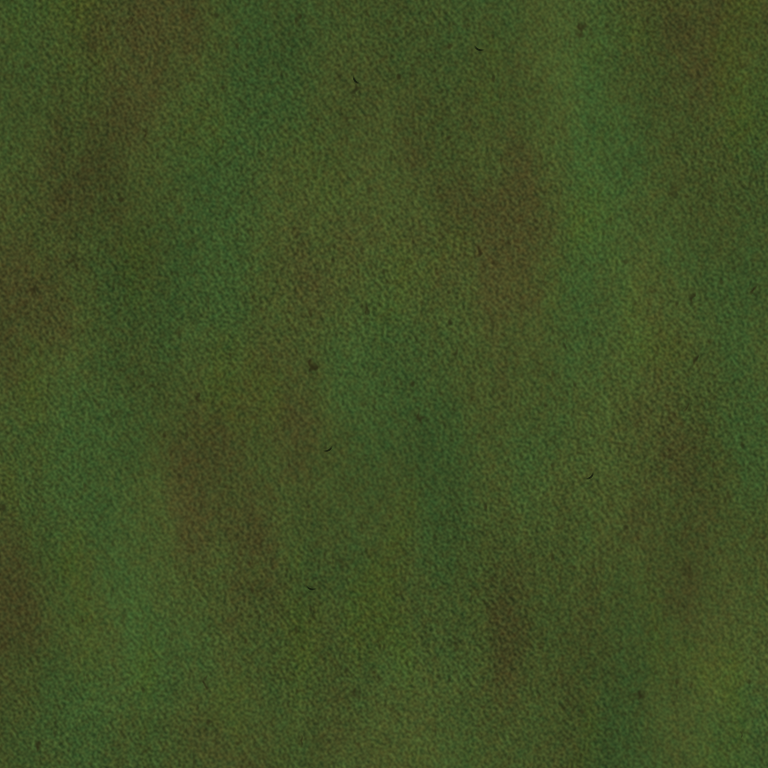
Write a Shadertoy shader that draws this texture.

```glsl
// Mossy green plaster: faint vertically drawn stains of green, olive and brown,
// under a very fine gritty grain with a slight lean of relief down to the right.
// Small pits, soft dark specks and a few thin curved nicks are scattered over it.

const vec3 OLIVE = vec3(0.258, 0.309, 0.146);
const vec3 GREEN = vec3(0.231, 0.318, 0.153);
const vec3 BROWN = vec3(0.266, 0.272, 0.137);
const vec3 MOSS  = vec3(0.268, 0.334, 0.126);
const vec3 SPECK = vec3(0.155, 0.140, 0.070);
const vec3 NICK  = vec3(0.060, 0.080, 0.040);

const vec2  STAIN_SCALE = vec2(5.2, 2.6);     // stains run longer upward
const vec2  GRAIN_DIR = vec2(0.62, -0.785);
const vec2  GRAIN_SCALE = vec2(145.0, 195.0); // along and across the lean
const float GRIT_SCALE = 225.0;
const vec2  LIGHT_STEP = vec2(0.0006, 0.0019); // along and across the lean
const float RELIEF = 0.21;
const float GRIT = 0.30;
const float SHADE = 0.13;
const float MOTTLE = 0.08;
const float TINT = 0.022;
const float SPECK_CELLS = 14.0;
const float SPECK_CHANCE = 0.17;
const float NICK_CELLS = 6.0;
const float NICK_CHANCE = 0.10;

// Integer hash giving two values from 0 to 1
vec2 hash2(vec2 cell) {
    uvec2 q = uvec2(ivec2(cell)) * uvec2(1597334673u, 3812015801u);
    uint n = (q.x ^ q.y) * 1597334673u;
    n = (n ^ (n >> 15u)) * 2246822519u;
    n ^= n >> 13u;
    return vec2(n & 65535u, n >> 16u) / 65535.0;
}

vec2 gradientAt(vec2 cell) {
    float angle = 6.2831853 * hash2(cell).x;
    return vec2(cos(angle), sin(angle));
}

float gradientNoise(vec2 p) {
    vec2 i = floor(p), f = p - i;
    vec2 u = f * f * f * (f * (f * 6.0 - 15.0) + 10.0);
    vec2 e = vec2(1.0, 0.0);
    float low = mix(dot(gradientAt(i), f), dot(gradientAt(i + e), f - e), u.x);
    float high = mix(dot(gradientAt(i + e.yx), f - e.yx),
                     dot(gradientAt(i + 1.0), f - 1.0), u.x);
    return mix(low, high, u.y);
}

float fbm(vec2 p) {
    float sum = 0.0, gain = 1.0;
    for (int i = 0; i < 6; i++) {
        sum += gain * gradientNoise(p);
        p = mat2(1.98, 0.2, -0.2, 1.98) * p + 17.3;
        gain *= 0.57;
    }
    return sum;
}

// Height of the leaning grain, in coordinates along and across it
float surface(vec2 p) {
    return gradientNoise(p * GRAIN_SCALE) + 0.6 * gradientNoise(p * GRAIN_SCALE * 0.55 + 70.0);
}

// Soft upright specks, one at most in each cell
float specks(vec2 uv) {
    vec2 p = uv * SPECK_CELLS, cell = floor(p);
    vec2 spot = hash2(cell + 301.0), trait = hash2(cell + 707.0);
    vec2 d = p - cell - mix(vec2(0.25), vec2(0.75), spot);
    d += 0.12 * vec2(gradientNoise(uv * 120.0), gradientNoise(uv * 120.0 + 31.0));
    vec2 radius = mix(vec2(0.05, 0.09), vec2(0.11, 0.24), trait.y);
    float body = 1.0 - smoothstep(0.0, 1.0, length(d / radius));
    return body * step(trait.x, SPECK_CHANCE) * mix(0.35, 0.75, spot.x);
}

// Thin short arcs, one at most in each cell
float nicks(vec2 uv) {
    vec2 p = uv * NICK_CELLS, cell = floor(p);
    vec2 spot = hash2(cell + 83.0), trait = hash2(cell + 149.0);
    vec2 d = p - cell - mix(vec2(0.2), vec2(0.8), spot);
    float angle = mix(-1.2, 1.2, trait.y);
    d = mat2(cos(angle), sin(angle), -sin(angle), cos(angle)) * d;
    float line = abs(d.y - 9.0 * d.x * d.x);
    float stroke = 1.0 - smoothstep(0.002, 0.012, line);
    float ends = 1.0 - smoothstep(0.01, 0.05, abs(d.x));
    return stroke * ends * step(trait.x, NICK_CHANCE);
}

void mainImage(out vec4 fragColor, in vec2 fragCoord) {
    vec2 uv = fragCoord / iResolution.xy;
    vec2 leaned = vec2(dot(uv, GRAIN_DIR), dot(uv, vec2(-GRAIN_DIR.y, GRAIN_DIR.x)));

    // Broad stains with mottled borders
    float hue = fbm(uv * STAIN_SCALE + 3.7);
    float moss = fbm(uv * STAIN_SCALE * 1.3 + 41.0);
    float shade = fbm(uv * STAIN_SCALE * 0.9 + 87.0);
    vec3 color = mix(OLIVE, GREEN, smoothstep(-0.1, 0.5, hue));
    color = mix(color, BROWN, smoothstep(0.0, 0.6, -hue));
    color = mix(color, MOSS, 0.5 * smoothstep(0.1, 0.7, moss));

    // Lit grain and grit, rougher in some regions
    float roughness = 1.0 + 0.4 * gradientNoise(uv * 4.0 + 120.0);
    float relief = surface(leaned) - surface(leaned + LIGHT_STEP);
    float grit = gradientNoise(leaned * GRIT_SCALE + 9.0);
    float mottle = fbm(uv * vec2(55.0, 45.0) + 29.0);
    color *= 1.0 + SHADE * shade + MOTTLE * mottle
           + roughness * (RELIEF * relief + GRIT * grit);

    // Small shifts between red and green
    float tint = fbm(leaned * 95.0 + 11.0);
    color += TINT * tint * vec3(1.0, -0.5, -0.4);

    // Small pits, specks and nicks
    float pits = smoothstep(0.34, 0.7, gradientNoise(uv * vec2(105.0, 75.0) + 63.0));
    color = mix(color, SPECK, 0.5 * pits);
    color = mix(color, SPECK, specks(uv));
    color = mix(color, NICK, 0.8 * nicks(uv));

    fragColor = vec4(clamp(color, 0.0, 1.0), 1.0);
}
```
